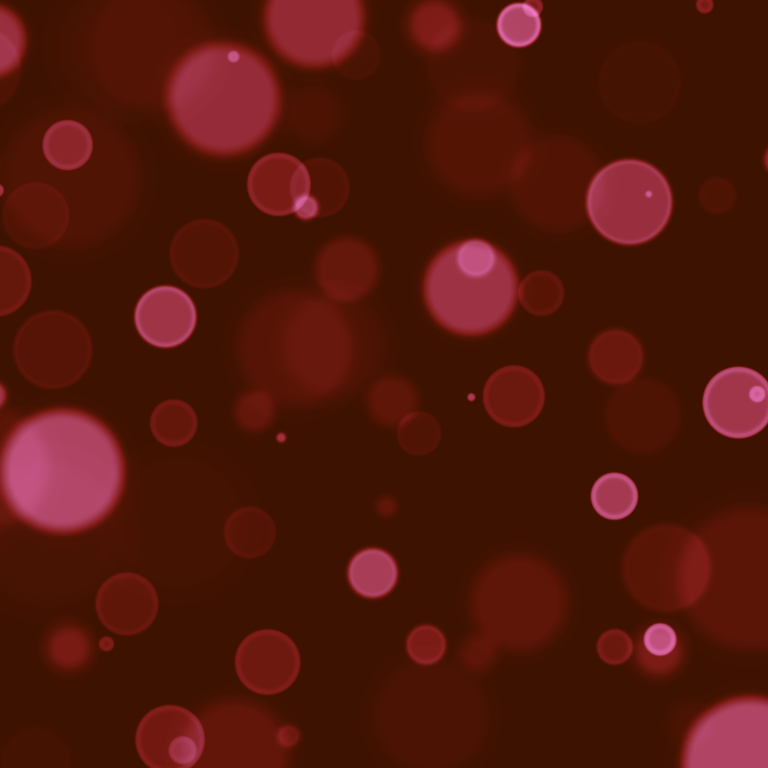
Reproduce this background procedurally as a WebGL 2 fragment shader.

```glsl
#version 300 es
precision highp float;

uniform vec2 u_resolution;
out vec4 outColor;

// Light levels are measured in steps along this ramp
const int RAMP_SIZE = 7;
const vec3 RAMP[RAMP_SIZE] = vec3[RAMP_SIZE](
    vec3(0.24, 0.07, 0.00),
    vec3(0.34, 0.08, 0.02),
    vec3(0.50, 0.11, 0.09),
    vec3(0.60, 0.18, 0.24),
    vec3(0.69, 0.27, 0.40),
    vec3(0.82, 0.37, 0.59),
    vec3(0.94, 0.48, 0.78));

const float PEAK_LIGHT = 8.0;     // overlapping light saturates here
const float CRISP_EDGE = 0.004;   // edge widths in canvas units
const float BLURRED_EDGE = 0.030;
const float RIM_WIDTH = 0.0035;
const float RIM_GAIN = 0.30;
const float HALO_LIGHT = 0.14;
const float MARGIN = 0.05;        // discs may be centred this far outside
const float JITTER = 0.22;

float hash(vec2 p) {
    return fract(sin(dot(p, vec2(127.1, 311.7))) * 43758.5453);
}

// One out-of-focus light: flat body, bright rim when crisp, halo when blurred
float disc(float dist, float radius, float blur) {
    float edge = min(mix(CRISP_EDGE, BLURRED_EDGE, blur), radius * 0.9);
    edge = max(edge, 1.5 / u_resolution.y);
    float body = 1.0 - smoothstep(radius - 0.7 * edge, radius + 0.3 * edge, dist);
    float rimOffset = (dist - radius + 1.5 * RIM_WIDTH) / RIM_WIDTH;
    float rim = exp(-rimOffset * rimOffset) * (1.0 - blur);
    return body * (1.0 + RIM_GAIN * rim);
}

// Adds a family of lights; radii and levels are (min, max) ranges
void addLights(inout float light, vec2 p, int count, float seed,
               vec2 radii, float skew, vec2 levels) {
    float aspect = u_resolution.x / u_resolution.y;
    for (int i = 0; i < count; i++) {
        float n = float(i);
        vec2 id = vec2(n, seed);

        // Even spread, loosened by random jitter
        vec2 jitter = vec2(hash(id), hash(id + 17.3)) * JITTER;
        vec2 center = fract(n * vec2(0.7549, 0.5698) + seed * vec2(0.37, 0.73) + jitter);
        center = (center * (1.0 + 2.0 * MARGIN) - MARGIN) * vec2(aspect, 1.0);

        float radius = mix(radii.x, radii.y, pow(fract(n * 0.618 + seed * 0.29), skew));
        float level = mix(levels.x, levels.y, fract(n * 0.4142 + seed * 0.61));
        float blur = smoothstep(0.35, 1.0, hash(id + 41.9));
        blur = max(blur, 0.9 * smoothstep(0.052, 0.070, radius));

        float dist = length(p - center);
        float glow = level * disc(dist, radius, blur);
        float halo = 1.0 - smoothstep(radius * 1.15, radius * 1.22 + 0.003, dist);
        glow += HALO_LIGHT * blur * halo;
        light += glow * (1.0 - light / PEAK_LIGHT);
    }
}

vec3 rampColor(float level) {
    vec3 color = RAMP[0];
    for (int k = 1; k < RAMP_SIZE; k++) {
        color = mix(color, RAMP[k], clamp(level - float(k - 1), 0.0, 1.0));
    }
    return color;
}

void main() {
    vec2 p = gl_FragCoord.xy / u_resolution.y;
    float light = 0.0;

    // Faint backdrop, red discs, pink discs, small sparks
    addLights(light, p, 34, 1.0, vec2(0.025, 0.100), 1.3, vec2(0.15, 1.15));
    addLights(light, p, 20, 2.0, vec2(0.022, 0.050), 0.9, vec2(1.2, 2.2));
    addLights(light, p, 12, 3.0, vec2(0.030, 0.098), 1.6, vec2(2.5, 4.0));
    addLights(light, p, 16, 4.0, vec2(0.005, 0.023), 1.2, vec2(0.8, 3.4));

    outColor = vec4(rampColor(light), 1.0);
}
```
